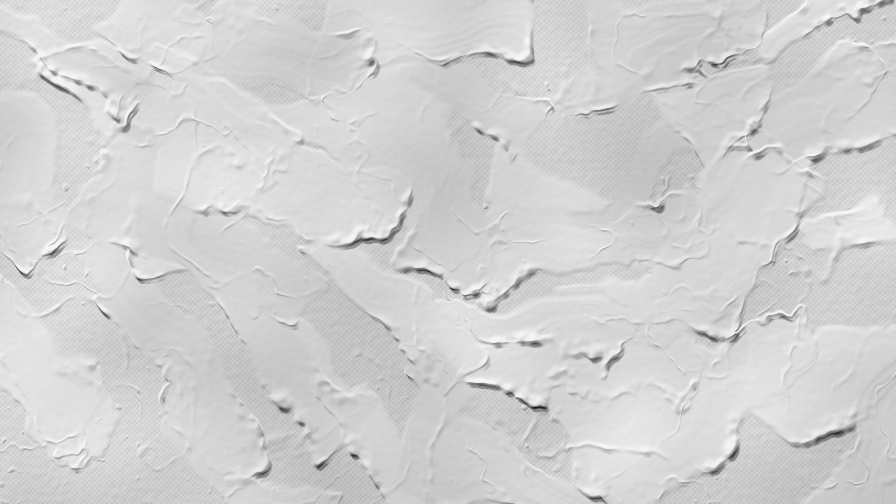
Give the GLSL for this texture, as a Shadertoy shader.

```glsl
// White impasto plaster: ragged palette-knife smears over a fine canvas weave.

const int   SMEARS       = 40;
const vec2  LIGHT_DIR    = vec2(-0.42, 0.91);
const vec3  PLASTER      = vec3(1.0);
const float BASE_TONE    = 0.832;
const float BARE_TONE    = -0.70;
const float SMEAR_TONE   = 0.045;
const float BROAD_TONE   = 0.125;
const float HIGHLIGHT    = 0.130;
const float SHADE        = 0.46;
const float CAST_SHADOW  = 0.27;
const float SLAB_HEIGHT  = 0.0036;
const float RIDGE_HEIGHT = 0.018;
const float RIDGE_INNER  = 0.010;
const float RIDGE_OUTER  = 0.0036;
const float CRISP_EDGE   = 0.0020;
const float FAINT_EDGE   = 0.008;
const float WEAVE_PERIOD = 0.0098;
const float WEAVE_HEIGHT = 0.00028;
const float SLOPE_STEP   = 0.0018;
const float TAU          = 6.2832;

vec2 hash2(vec2 p) {
    vec3 a = fract(p.xyx * vec3(0.1031, 0.1030, 0.0973));
    a += dot(a, a.yzx + 33.33);
    return fract((a.xx + a.yz) * a.zy);
}

float corner(vec2 cell, vec2 offset) {
    return dot(hash2(cell) * 2.0 - 1.0, offset);
}

float gradientNoise(vec2 p) {
    vec2 i = floor(p), f = fract(p);
    vec2 u = f * f * f * (f * (f * 6.0 - 15.0) + 10.0);
    vec2 e = vec2(1.0, 0.0);
    return mix(mix(corner(i, f), corner(i + e, f - e), u.x),
               mix(corner(i + e.yx, f - e.yx), corner(i + e.xx, f - e.xx), u.x), u.y);
}

vec2 noise2(vec2 p) {
    return vec2(gradientNoise(p), gradientNoise(p + 57.3));
}

float roundedBox(vec2 p, vec2 halfSize, float radius) {
    vec2 d = abs(p) - halfSize + radius;
    return length(max(d, 0.0)) + min(max(d.x, d.y), 0.0) - radius;
}

// Bare canvas: two crossed thread waves, slightly uneven
float weave(vec2 p) {
    vec2 t = (p + 0.004 * noise2(p * 9.0)) * TAU / WEAVE_PERIOD;
    return WEAVE_HEIGHT * (sin(t.x) * sin(t.y) + 0.5 * sin(t.x + t.y));
}

// Thin raised line along the zero contour of a noise value
float thread(float n, float width) {
    return exp(-n * n / (width * width));
}

// x: height, y: local tone of the paint
vec2 surface(vec2 p, float aspect) {
    float ragged = smoothstep(-0.2, 0.25, gradientNoise(p * 5.0 + 20.0));
    vec2 fine = noise2(p * 48.0);
    vec2 medium = noise2(p * 21.0 + 3.0);
    vec2 warped = p + 0.10 * noise2(p * 3.3) + 0.050 * noise2(p * 8.5 + 7.0)
                + (0.007 + 0.017 * ragged) * medium + (0.003 + 0.012 * ragged) * fine;
    float lumps = max(0.5 + 1.2 * medium.y + 1.1 * fine.x, 0.05);

    // Ground layer with grain and crumbs
    float grain = 0.0008 * gradientNoise(p * 75.0);
    float height = weave(p) + grain + 0.005 * ragged * smoothstep(0.34, 0.52, fine.y);
    float tone = BARE_TONE;

    for (int i = 0; i < SMEARS; i++) {
        float id = float(i) + 1.0;
        vec2 center = fract(id * vec2(0.7549, 0.5698) + 0.13);
        vec2 shape = hash2(vec2(id, 4.7));
        vec2 mood = hash2(vec2(id, 19.1));
        float angle = mix(-0.75, 0.5, smoothstep(0.42, 0.65, center.x)) + (mood.x - 0.5) * 1.2;
        float c = cos(angle), s = sin(angle);
        vec2 q = mat2(c, -s, s, c) * (warped - center * vec2(aspect, 1.0));
        vec2 halfSize = mix(vec2(0.07, 0.022), vec2(0.28, 0.10), shape);
        vec2 r = q / halfSize;
        q.y *= 1.0 + 1.4 * (shape.y - 0.5) * clamp(r.x, -1.0, 1.0);
        float d = roundedBox(q, halfSize, halfSize.y * 0.35);
        if (d > 0.03) continue;

        // The knife flattens what lies below and leaves faint streaks
        float pushed = smoothstep(0.0, 0.34, gradientNoise(p * 6.5 + id * 13.0)
                     + 0.12 * r.x - 0.11 * r.y);
        float soft = mix(FAINT_EDGE, CRISP_EDGE, smoothstep(0.0, 0.3, pushed));
        float cover = 1.0 - smoothstep(-soft, soft, d);
        float streaks = 0.0009 * gradientNoise(vec2(q.x * 3.0, q.y * 55.0) + id * 9.0)
                      + 0.0045 * gradientNoise(q * vec2(6.0, 14.0) + id * 5.0);
        float slab = height * 0.25 + SLAB_HEIGHT * (0.35 + mood.y) + streaks;
        height = mix(height, slab, cover);
        tone = mix(tone, mood.y - 0.35, cover);

        // Paint pushed up along parts of the rim, steep on the outside
        float w = d / (d < 0.0 ? RIDGE_INNER : RIDGE_OUTER);
        height += RIDGE_HEIGHT * pushed * lumps * exp(-w * w);
    }

    // Torn threads and creases dragged over the top
    float gate = smoothstep(0.0, 0.3, gradientNoise(p * 4.0 + 71.0));
    height += 0.006 * gate * lumps * thread(gradientNoise(warped * 4.5 + 40.0), 0.023);
    height += 0.004 * ragged * lumps * thread(gradientNoise(warped * 7.0 + 90.0), 0.028);
    return vec2(height + 0.4 * grain, tone);
}

void mainImage(out vec4 fragColor, in vec2 fragCoord) {
    vec2 p = fragCoord / iResolution.y;
    float aspect = iResolution.x / iResolution.y;
    vec2 here = surface(p, aspect);
    vec2 slope = vec2(surface(p + vec2(SLOPE_STEP, 0.0), aspect).x,
                      surface(p + vec2(0.0, SLOPE_STEP), aspect).x) - here.x;
    float facing = -dot(slope / SLOPE_STEP, LIGHT_DIR);

    // Broad uneven light from the upper left, compressed highlights
    float broad = gradientNoise(p * 2.0 + 11.0) + 0.7 * gradientNoise(p * 5.0 + 31.0);
    float tone = BASE_TONE + SMEAR_TONE * here.y + BROAD_TONE * broad;
    tone += 0.03 * (p.y - p.x / aspect);
    tone += HIGHLIGHT * (1.0 - exp(-1.3 * max(facing, 0.0)));
    tone -= SHADE * (1.0 - exp(0.45 * min(facing, 0.0)));

    // Short cast shadow below tall ridges
    float blocker = surface(p + LIGHT_DIR * 0.011, aspect).x - here.x;
    tone -= CAST_SHADOW * smoothstep(0.003, 0.013, blocker);

    fragColor = vec4(PLASTER * clamp(tone, 0.0, 0.96), 1.0);
}
```
